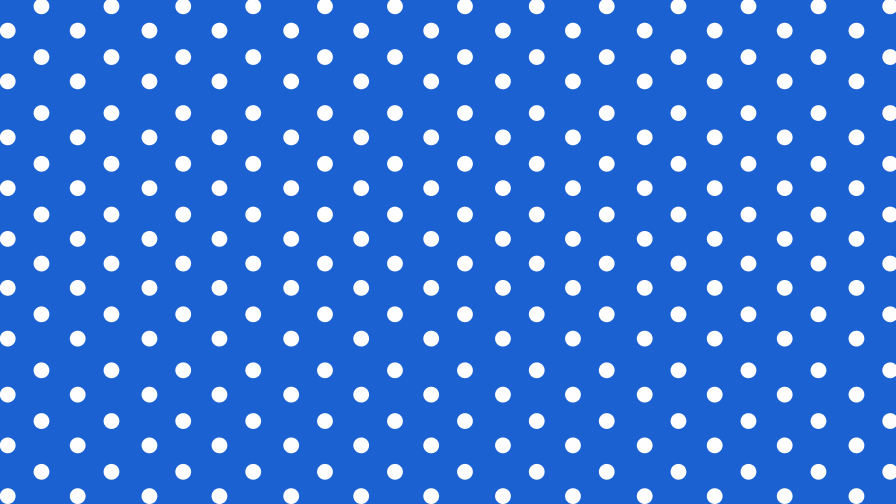
Reproduce this pattern procedurally as a Shadertoy shader.

```glsl
// Staggered white polka dots on plain blue: two interleaved dot lattices.
// Each tile holds 5 x 5 dots per lattice, with centres rounded to a fine grid
// and a slightly wider gap between one tile and the next vertically.

#define CANVAS_HEIGHT 288.0             // design units down the canvas
#define TILE          vec2(202.0, 147.0)
#define PITCH         vec2(40.4, 28.75) // dot spacing inside a tile
#define DOTS_PER_TILE 5.0
#define LATTICE_A     vec2(23.7, 64.6)  // first dot, measured from top left
#define LATTICE_B     vec2(4.4, 78.5)
#define DOT_RADIUS    4.5
#define GROUND_COLOR  vec3(0.106, 0.380, 0.824)
#define DOT_COLOR     vec3(0.995, 0.995, 1.0)

// Signed distance to the nearest dot of the lattice starting at origin.
float latticeDistance(vec2 p, vec2 origin) {
    vec2 margin = 0.5 * PITCH;
    vec2 local = mod(p - origin + margin, TILE) - margin;
    vec2 index = clamp(floor(local / PITCH + 0.5), 0.0, DOTS_PER_TILE - 1.0);
    vec2 center = floor(index * PITCH + 0.5);
    return length(local - center) - DOT_RADIUS;
}

void mainImage(out vec4 fragColor, in vec2 fragCoord) {
    // Design units, y running down from the top edge
    float unitsPerPixel = CANVAS_HEIGHT / iResolution.y;
    vec2 p = vec2(fragCoord.x, iResolution.y - fragCoord.y) * unitsPerPixel;

    // Union of both lattices, with an edge one pixel wide
    float d = min(latticeDistance(p, LATTICE_A), latticeDistance(p, LATTICE_B));
    float coverage = clamp(0.5 - d / unitsPerPixel, 0.0, 1.0);

    fragColor = vec4(mix(GROUND_COLOR, DOT_COLOR, coverage), 1.0);
}
```
